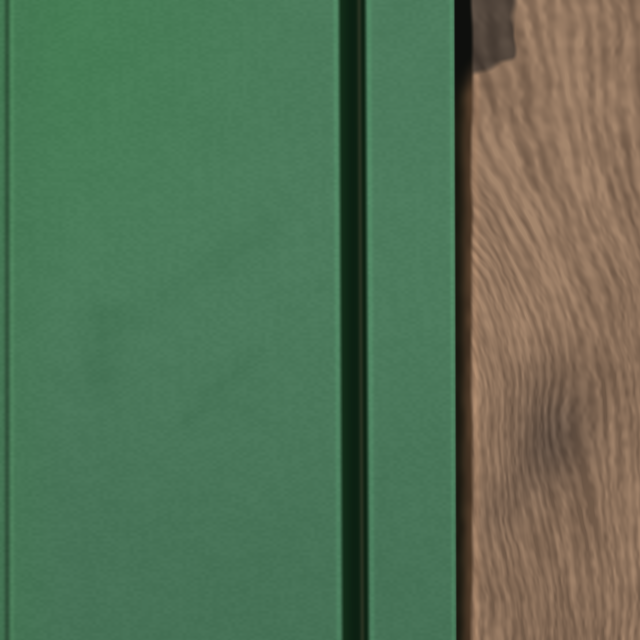
A WebGL 2 fragment shader for this texture:

```glsl
#version 300 es
precision highp float;
// Green painted panel with a dark vertical groove, beside weathered wood grain.
uniform vec2 u_resolution;
out vec4 outColor;

float hash(vec2 p) {
    return fract(sin(dot(p, vec2(127.1, 311.7))) * 43758.5453);
}

float noise(vec2 p) {
    vec2 cell = floor(p);
    vec2 f = fract(p);
    f = f * f * (3.0 - 2.0 * f);
    float low = mix(hash(cell), hash(cell + vec2(1.0, 0.0)), f.x);
    float high = mix(hash(cell + vec2(0.0, 1.0)), hash(cell + vec2(1.0)), f.x);
    return mix(low, high, f.y);
}

float fbm(vec2 p) {
    float sum = 0.0;
    float weight = 0.5;
    for (int i = 0; i < 4; i++) {
        sum += weight * noise(p);
        p = p * 2.03 + 7.3;
        weight *= 0.5;
    }
    return sum / 0.9375;
}

// Soft step across a vertical edge, never narrower than a pixel
float edge(float x, float at, float softness) {
    float w = max(softness, 0.75 / u_resolution.x);
    return smoothstep(at - w, at + w, x);
}

// Bell-shaped line around a centre
float glow(float x, float centre, float width) {
    float d = (x - centre) / width;
    return exp(-d * d);
}

// Soft stroke between two points
float stroke(vec2 p, vec2 a, vec2 b, float width) {
    vec2 ab = b - a;
    float t = clamp(dot(p - a, ab) / dot(ab, ab), 0.0, 1.0);
    return glow(length(p - a - ab * t), 0.0, width);
}

vec3 paint(vec2 p) {
    vec3 base = mix(vec3(0.275, 0.450, 0.340), vec3(0.300, 0.485, 0.365), smoothstep(0.0, 0.65, p.y));
    vec3 corner = vec3(0.265, 0.495, 0.325);
    base = mix(base, corner, 0.85 * smoothstep(0.65, 0.0, length(p - vec2(0.0, 1.0))));
    base = mix(base, vec3(0.265, 0.465, 0.325), 0.6 * smoothstep(0.12, 0.0, p.x));

    // Faint smudges and fine tooth
    float smudge = 0.020 * stroke(p, vec2(0.155, 0.41), vec2(0.165, 0.50), 0.032);
    smudge += 0.010 * stroke(p, vec2(0.21, 0.50), vec2(0.42, 0.64), 0.025);
    smudge += 0.012 * stroke(p, vec2(0.29, 0.34), vec2(0.40, 0.45), 0.016);
    float tooth = 0.022 * (noise(p * vec2(170.0, 230.0)) - 0.5);
    tooth += 0.014 * (fbm(p * 22.0) - 0.5);
    return base - smudge + tooth;
}

vec3 groove(float t) {
    vec3 c = mix(vec3(0.070, 0.175, 0.095), vec3(0.045, 0.125, 0.070), smoothstep(0.0, 0.5, t));
    c = mix(c, vec3(0.190, 0.220, 0.150), 0.75 * glow(t, 0.76, 0.09));
    return mix(c, vec3(0.050, 0.140, 0.075), glow(t, 0.94, 0.07));
}

vec3 wood(vec2 p) {
    vec2 fromKnot = (p - vec2(0.865, 0.335)) / vec2(0.060, 0.085);
    float knot = exp(-dot(fromKnot, fromKnot));

    // Bend the fibres, strongest over the upper half
    float bend = smoothstep(0.38, 0.82, p.y) * (0.14 - 0.45 * (p.x - 0.75));
    float fibre = p.x + 0.07 * p.y + bend + 0.022 * knot;
    fibre += 0.035 * (fbm(p * vec2(7.0, 5.0)) - 0.5);
    float lines = 0.5 + 0.5 * sin(fibre * 430.0 + 5.0 * noise(vec2(fibre * 45.0, p.y * 9.0)));
    float strands = noise(vec2(fibre * 130.0, p.y * 14.0));
    float flecks = noise(vec2(fibre * 260.0, p.y * 75.0));
    float broad = fbm(p * vec2(11.0, 8.0) + 3.0);

    float tone = 0.5 + 0.38 * (lines - 0.5) + 0.45 * (strands - 0.5);
    tone += 0.40 * (flecks - 0.5) + 0.55 * (broad - 0.5) + 0.22 * (p.y - 0.45);
    vec3 c = mix(vec3(0.445, 0.355, 0.285), vec3(0.645, 0.525, 0.425), clamp(tone, 0.0, 1.0));
    float stain = knot * (0.45 + 0.5 * broad);
    stain += 0.25 * stroke(p, vec2(0.78, 0.20), vec2(0.85, 0.29), 0.045);
    return mix(c, c * vec3(0.66, 0.68, 0.72), clamp(stain, 0.0, 1.0));
}

void main() {
    vec2 p = gl_FragCoord.xy / u_resolution;
    float lean = 0.005 * (1.0 - p.y);
    float grooveLeft = 0.530 + lean;
    float grooveRight = 0.571 + lean;
    float gapLeft = 0.710 + 0.6 * lean;
    float gapRight = 0.737 + 0.003 * (noise(vec2(p.y * 18.0, 2.0)) - 0.5);

    // Painted panel, left crease and lit rims
    vec3 c = paint(p);
    c *= 1.0 - 0.30 * glow(p.x, 0.011, 0.0045);
    c += vec3(0.030, 0.045, 0.030) * glow(p.x, 0.019, 0.004);
    float rims = glow(p.x, grooveLeft - 0.006, 0.004) + glow(p.x, grooveRight + 0.006, 0.004);
    c += vec3(0.025, 0.055, 0.035) * (rims + glow(p.x, gapLeft - 0.005, 0.003));
    float inGroove = edge(p.x, grooveLeft, 0.004) * (1.0 - edge(p.x, grooveRight, 0.004));
    c = mix(c, groove((p.x - grooveLeft) / (grooveRight - grooveLeft)), inGroove);

    // Wood with a ragged shadow at the top and a pale worn edge
    vec3 board = wood(p);
    float ragged = 0.014 * (noise(p * 38.0) - 0.5);
    float shade = 1.0 - edge(p.x, 0.803 + ragged, 0.005);
    shade *= smoothstep(-0.008, 0.008, p.y - 0.880 - 0.35 * (p.x - 0.72) + ragged);
    board = mix(board, board * vec3(0.57, 0.60, 0.64), shade);
    board += vec3(0.060, 0.040, 0.025) * glow(p.x, gapRight + 0.007, 0.005) * (1.0 - shade);

    // Shadow gap between paint and wood
    float depth = clamp((p.x - gapLeft) / (gapRight - gapLeft), 0.0, 1.0);
    vec3 gap = mix(vec3(0.105, 0.100, 0.065), vec3(0.290, 0.215, 0.150), smoothstep(0.1, 0.9, depth));
    gap *= 0.88 + 0.24 * noise(p * vec2(90.0, 40.0));
    gap = mix(gap, vec3(0.055, 0.060, 0.050), smoothstep(0.82, 0.89, p.y - 0.03 * depth));
    vec3 side = mix(gap, board, edge(p.x, gapRight, 0.004));
    c = mix(c, side, edge(p.x, gapLeft, 0.002));

    outColor = vec4(clamp(c, 0.0, 1.0), 1.0);
}
```
